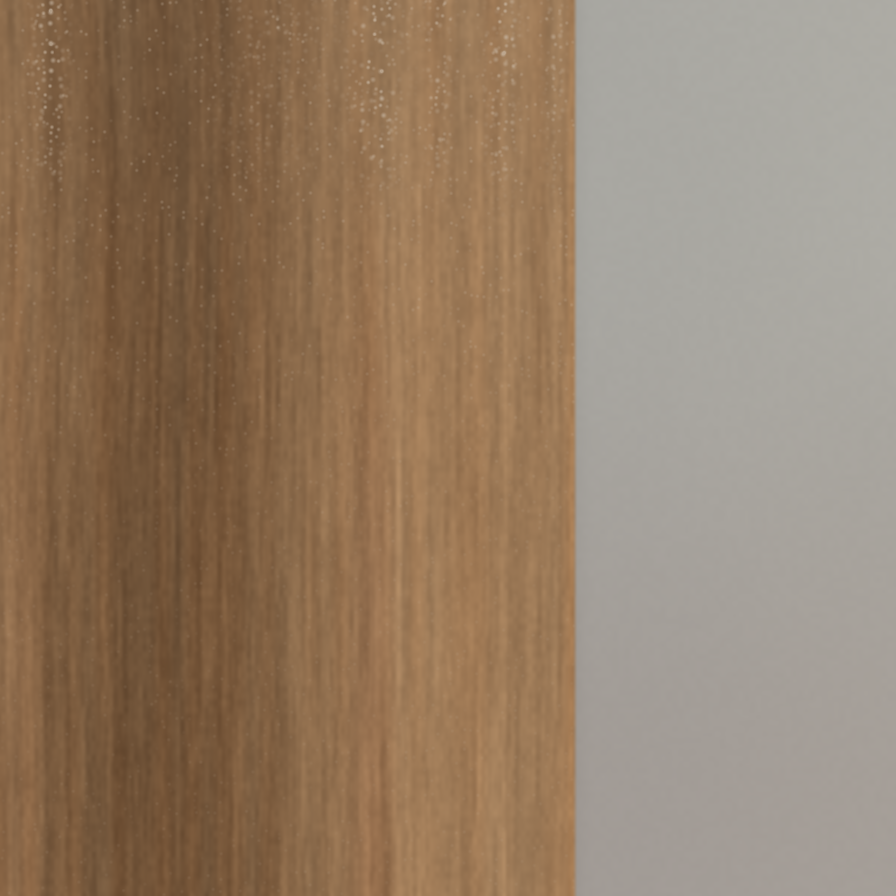
A WebGL 1 fragment shader for this texture:

```glsl
precision highp float;
uniform vec2 u_resolution;

// A softly lit wooden panel with vertical grain beside a plain grey wall.
// Broad tones follow a shading profile across the panel; stretched value
// noise adds the fibres, and a jittered grid scatters soft glints near the top.

const float PANEL_EDGE = 0.642;

float hash(vec2 p) {
  vec3 q = fract(vec3(p.xyx) * 0.1031);
  q += dot(q, q.yzx + 33.33);
  return fract((q.x + q.y) * q.z);
}

float valueNoise(vec2 p) {
  vec2 cell = floor(p);
  vec2 f = fract(p);
  f = f * f * (3.0 - 2.0 * f);
  float low = mix(hash(cell), hash(cell + vec2(1.0, 0.0)), f.x);
  float high = mix(hash(cell + vec2(0.0, 1.0)), hash(cell + vec2(1.0)), f.x);
  return mix(low, high, f.y);
}

// Noise centred on zero, between -1 and 1.
float grain(vec2 uv, vec2 scale, float seed) {
  return valueNoise(uv * scale + seed) * 2.0 - 1.0;
}

float band(float x, float centre, float width) {
  float d = (x - centre) / width;
  return exp(-d * d);
}

// Brightness across the panel: a dark hollow, then a lit right half.
float panelTone(vec2 uv) {
  float left = mix(0.55, 0.10, smoothstep(0.0, 0.15, uv.x));
  float rise = 0.50 * smoothstep(0.22, 0.36, uv.x);
  float lit = 0.30 * smoothstep(0.33, 0.48, uv.x);
  return left + rise + lit;
}

// Soft flecks: each grid cell may hold one, anywhere inside its margins.
float glints(vec2 uv, float cells, float share, float seed) {
  vec2 p = uv * cells;
  p.y += 7.0 * hash(vec2(floor(p.x), seed));
  vec2 cell = floor(p);
  vec2 centre = 0.3 + 0.4 * vec2(hash(cell + seed), hash(cell + seed + 17.0));
  float pick = hash(cell + seed + 41.0);
  float strength = smoothstep(1.0 - share, 1.0, pick);
  return smoothstep(0.42, 0.0, length(fract(p) - centre)) * strength;
}

vec3 woodColor(vec2 uv) {
  vec2 p = uv + vec2(0.004 * grain(uv, vec2(5.0, 2.5), 3.0), 0.0);
  float tone = panelTone(uv);

  // Grain from wide planks of colour down to short fibres and pores.
  tone += 0.07 * grain(p, vec2(32.0, 1.6), 11.0);
  tone += 0.10 * grain(p, vec2(90.0, 3.0), 23.0);
  tone += 0.14 * grain(p, vec2(170.0, 7.0), 37.0);
  tone += 0.10 * grain(p, vec2(215.0, 32.0), 53.0);
  tone += 0.08 * grain(p, vec2(190.0, 130.0), 71.0);

  // Distinct pale and dark veins.
  float lower = 1.0 - smoothstep(0.3, 0.85, uv.y);
  tone += 0.16 * band(p.x, 0.447, 0.005) * (0.5 + 0.5 * lower);
  tone += 0.12 * band(p.x, 0.470, 0.004);
  tone += 0.16 * band(p.x, 0.563, 0.003);
  tone -= 0.14 * band(p.x, 0.222, 0.005) * lower;
  tone -= 0.12 * band(p.x, 0.055, 0.008);
  tone -= 0.10 * band(p.x, 0.425, 0.013) * lower;

  vec3 color = mix(vec3(0.428, 0.312, 0.207), vec3(0.640, 0.494, 0.350), tone);

  // Faint red streaks below, a greyer sheen above.
  float red = band(uv.x, 0.415, 0.025) + 0.5 * band(uv.x, 0.02, 0.03);
  color += vec3(0.012, -0.007, -0.007) * red * lower;
  color += vec3(0.007, -0.003, -0.008) * grain(p, vec2(60.0, 3.0), 89.0);
  color = mix(color, vec3(0.56, 0.49, 0.40), 0.10 * smoothstep(0.5, 1.0, uv.y));

  // Glints gather in a few columns at the top.
  float columns = band(uv.x, 0.055, 0.018) + band(uv.x, 0.42, 0.025)
    + 0.8 * band(uv.x, 0.49, 0.012) + band(uv.x, 0.56, 0.015)
    + 0.6 * band(uv.x, 0.62, 0.010) + 0.3 * band(uv.x, 0.30, 0.06);
  float height = smoothstep(0.72, 0.92, uv.y);
  float bright = glints(uv, 95.0, 0.65, 5.0) + glints(uv + 0.37, 130.0, 0.5, 61.0);
  float faint = glints(uv, 140.0, 0.20, 29.0);
  faint *= 0.10 + 0.22 * smoothstep(0.3, 1.0, uv.y);
  float shine = clamp(0.75 * bright * height * columns + faint, 0.0, 0.65);
  return mix(color, vec3(0.80, 0.74, 0.67), shine);
}

vec3 wallColor(vec2 uv) {
  float across = smoothstep(PANEL_EDGE, 1.0, uv.x);
  float up = smoothstep(0.05, 0.80, uv.y);
  vec3 color = mix(vec3(0.638, 0.613, 0.590), vec3(0.666, 0.660, 0.636), up);
  color += vec3(0.014, 0.012, 0.008) * (across - 0.4);
  color += 0.004 * grain(uv, vec2(5.0, 4.0), 7.0);
  color += 0.004 * grain(uv, vec2(150.0), 19.0);
  return color;
}

void main() {
  vec2 uv = gl_FragCoord.xy / u_resolution;
  float blur = max(0.0032, 0.75 / u_resolution.x);
  float wallMask = smoothstep(PANEL_EDGE - blur, PANEL_EDGE + blur, uv.x);

  // A thin warm rim with a narrow shadow on the wall beside it.
  vec3 wood = woodColor(uv) + vec3(0.020, 0.006, -0.006) * band(uv.x, 0.638, 0.004);
  vec3 wall = wallColor(uv) * (1.0 - 0.025 * band(uv.x, PANEL_EDGE, 0.012));
  gl_FragColor = vec4(mix(wood, wall, wallMask), 1.0);
}
```
